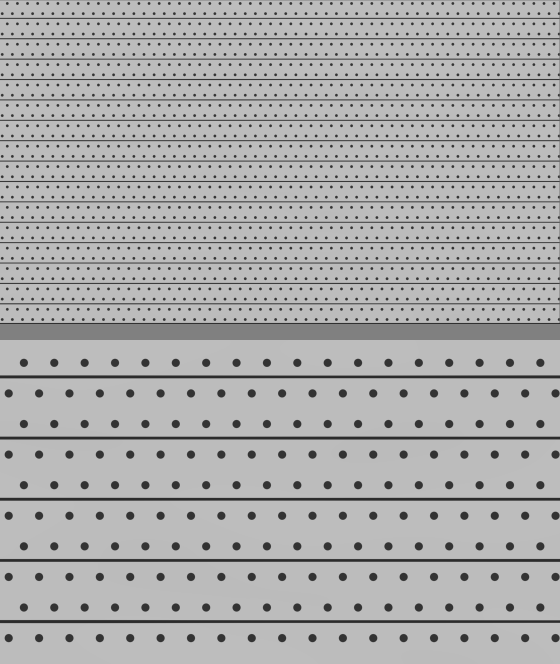
Top, the full canvas; bottom, a detail of the centre.
Write a WebGL 1 fragment shader that draws this pattern.

```glsl
precision highp float;

uniform vec2 u_resolution;

vec2 hashGradient(vec2 cell) {
  float angle = 6.2832 * fract(sin(dot(cell, vec2(127.1, 311.7))) * 4375.85);
  return vec2(cos(angle), sin(angle));
}

float gradientNoise(vec2 p) {
  vec2 cell = floor(p);
  vec2 f = fract(p);
  vec2 w = f * f * (3.0 - 2.0 * f);
  float a = dot(hashGradient(cell), f);
  float b = dot(hashGradient(cell + vec2(1.0, 0.0)), f - vec2(1.0, 0.0));
  float c = dot(hashGradient(cell + vec2(0.0, 1.0)), f - vec2(0.0, 1.0));
  float d = dot(hashGradient(cell + 1.0), f - 1.0);
  return mix(mix(a, b, w.x), mix(c, d, w.x), w.y);
}

// Antialiased coverage of a signed distance
float coverage(float distance, float pixel) {
  return 1.0 - smoothstep(-0.7 * pixel, 0.7 * pixel, distance);
}

// Round holes, one per cell, with alternate rows shifted by half a cell
float holes(vec2 p, float pixel) {
  float row = floor(p.y + 0.16);
  float shift = mix(0.72, 0.22, mod(row, 2.0));
  vec2 offset = vec2(fract(p.x - shift + 0.5) - 0.5, p.y - row - 0.34);
  return coverage(length(offset) - 0.133, pixel);
}

// Dark joints between planks, each two hole rows apart
float joints(vec2 p, float pixel) {
  float offset = mod(p.y - 0.8, 2.0) - 1.0;
  float plank = floor((p.y - 0.8) * 0.5);
  float wobble = 0.01 * gradientNoise(vec2(p.x * 0.12, plank * 3.7 + 0.5));
  return coverage(abs(offset) - 0.046 - wobble, pixel);
}

void main() {
  // One unit is the hole pitch, with y running down from the top
  vec2 uv = gl_FragCoord.xy / u_resolution;
  vec2 p = vec2(uv.x, 1.0 - uv.y) * vec2(55.3, 31.78);
  float pixel = 55.3 / u_resolution.x;

  // Nearly flat grey sheet with faint mottling
  vec3 color = vec3(0.738 + 0.008 * gradientNoise(p * vec2(0.15, 0.4)));

  color = mix(color, vec3(0.2), holes(p, pixel));
  color = mix(color, vec3(0.17), joints(p, pixel));

  // Thin shadow along the top, right and bottom edges
  float topEdge = coverage(p.y - 0.05, pixel);
  float rightEdge = coverage(55.24 - p.x, pixel);
  float bottomEdge = coverage(31.68 - p.y, pixel);
  color = mix(color, vec3(0.4), 0.7 * max(topEdge, rightEdge));
  color = mix(color, vec3(0.17), bottomEdge);

  gl_FragColor = vec4(color, 1.0);
}
```
